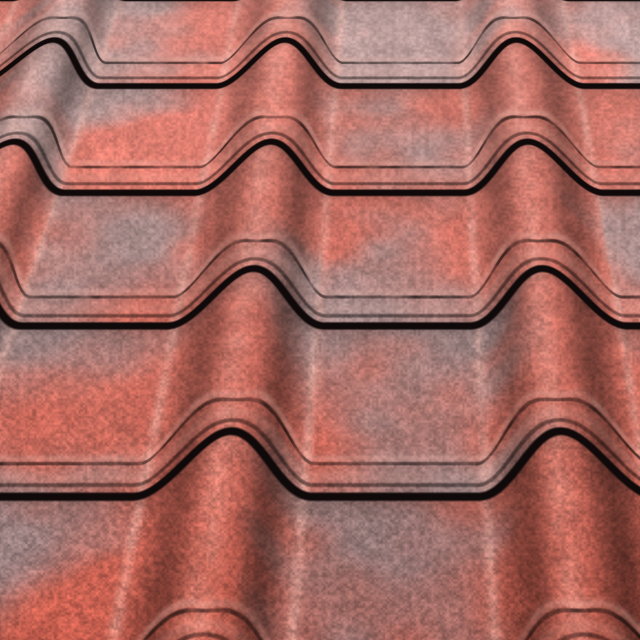
Give the GLSL for this texture, as a WebGL 2 fragment shader.

```glsl
#version 300 es
precision highp float;
// Weathered red and grey pantile roof receding in perspective.

uniform vec2 u_resolution;
out vec4 fragColor;

const float PI = 3.14159265;
const vec2 VANISH = vec2(0.643, 1.380);   // x of vanishing point, its height above the canvas top
const float RIDGE_PITCH = 0.2505;         // ridge spacing per unit of depth scale
const float RIDGE_SHIFT = 0.137;
const float RIDGE_HALF = 0.26;            // half width of a ridge, in ridge spacings
const float RIDGE_HEIGHT = 0.0475;
const float FIRST_EDGE = 0.6603;          // inverse scale at the first tile edge
const float ROW_STEP = 0.0655;            // inverse scale lost per row

const vec3 RED_FAR = vec3(0.88, 0.52, 0.47);
const vec3 RED_NEAR = vec3(0.76, 0.36, 0.30);
const vec3 GREY_FAR = vec3(0.74, 0.62, 0.61);
const vec3 GREY_NEAR = vec3(0.57, 0.47, 0.47);
const vec3 EDGE_BLACK = vec3(0.06, 0.035, 0.035);
const vec3 GLINT = vec3(0.95, 0.74, 0.69);

float hash(vec2 p) {
    return fract(sin(dot(p, vec2(127.1, 311.7))) * 43758.5453);
}

float noise(vec2 p) {
    vec2 i = floor(p);
    vec2 f = fract(p);
    f = f * f * (3.0 - 2.0 * f);
    float low = mix(hash(i), hash(i + vec2(1.0, 0.0)), f.x);
    float high = mix(hash(i + vec2(0.0, 1.0)), hash(i + 1.0), f.x);
    return mix(low, high, f.y);
}

float fbm(vec2 p) {
    float sum = 0.0;
    float gain = 0.55;
    for (int i = 0; i < 3; i++) {
        sum += gain * noise(p);
        p = p * 2.1 + 17.3;
        gain *= 0.5;
    }
    return sum;
}

float bell(float x, float width) {
    return exp(-x * x / (width * width));
}

float stroke(float distance, float inner, float outer) {
    return 1.0 - smoothstep(inner, outer, abs(distance));
}

// Height of the tile profile (x) and its slope (y) across one ridge.
vec2 ridgeProfile(float x) {
    float angle = PI * clamp(x / RIDGE_HALF, -1.0, 1.0);
    return vec2(0.5 + 0.5 * cos(angle), -0.5 * PI / RIDGE_HALF * sin(angle));
}

float edgeScale(float row) {
    return 1.0 / (FIRST_EDGE - ROW_STEP * row);
}

// Amount of grey weathering, from 0 to 1.
float weathering(vec2 roof, vec2 tile) {
    float drift = cos(2.0 * PI * (roof.x - 0.45) / 1.25);
    float blotch = fbm(roof * vec2(1.7, 1.5) + tile.y * vec2(5.7, 3.1));
    float tone = 0.18 * (hash(tile + 4.0) - 0.5);
    return smoothstep(0.36, 0.74, 0.07 + 0.19 * drift + 0.92 * blotch + tone);
}

// Side shadows, crest light and pan borders of a ridge.
vec3 shadeRidge(vec3 color, float x, float nearness, float wear) {
    float side = bell(abs(x) - 0.13, 0.065);
    float strength = mix(0.30, 0.40, step(0.0, x)) * mix(0.75, 1.2, nearness);
    color *= 1.0 - side * strength;
    color = mix(color, GLINT, bell(x + 0.02, 0.045) * 0.22 * wear);
    return mix(color, GLINT, bell(abs(x) - 0.235, 0.018) * 0.36 * wear);
}

// Pressed steps and the dark overlap at the front of each row.
vec3 drawEdges(vec3 color, float front, float nearest, float wear) {
    color = mix(color, GLINT, bell(front - 0.0285, 0.0028) * 0.26 * wear);
    color *= 1.0 - 0.45 * wear * stroke(front - 0.0245, 0.0004, 0.0022);
    color = mix(color, GLINT, bell(front - 0.0145, 0.0045) * 0.16);
    color *= 1.0 - 0.42 * stroke(front - 0.0085, 0.0004, 0.0025);
    color *= 1.0 - 0.22 * exp(-max(-nearest, 0.0) / 0.010) * step(nearest, 0.0);
    return mix(color, EDGE_BLACK, stroke(nearest, 0.0018, 0.0042));
}

void main() {
    vec2 uv = gl_FragCoord.xy / u_resolution;
    float nearness = 1.0 - uv.y;

    // Roof coordinates: ridges at whole x, tile edges at whole y.
    float depth = nearness + VANISH.y;
    float across = ((uv.x - VANISH.x) / depth + RIDGE_SHIFT) / RIDGE_PITCH;
    float x = across - floor(across + 0.5);
    vec2 profile = ridgeProfile(x);
    float scale = depth / (1.0 - RIDGE_HEIGHT * profile.x);
    float row = (FIRST_EDGE - 1.0 / scale) / ROW_STEP;
    vec2 roof = vec2(across, row);
    vec2 tile = floor(vec2(across - 0.235, row));

    // Distances to the edges, corrected for the slope of the ridge.
    float tilt = length(vec2(1.0, RIDGE_HEIGHT / RIDGE_PITCH * profile.y));
    float front = (edgeScale(tile.y + 1.0) / scale - 1.0) / tilt;
    float nearest = (edgeScale(floor(row + 0.5)) / scale - 1.0) / tilt;

    // Pigment, relief and grain.
    vec3 red = mix(RED_FAR, RED_NEAR, nearness);
    vec3 grey = mix(GREY_FAR, GREY_NEAR, nearness);
    vec3 color = mix(red, grey, weathering(roof, tile));
    color *= 0.96 + 0.08 * hash(tile);
    float wear = 0.55 + 0.9 * noise(uv * vec2(60.0, 45.0));
    color = shadeRidge(color, x, nearness, wear);
    float grain = noise(uv * 150.0) + noise(uv * 290.0 + 31.0) - 1.0;
    color *= 1.0 + grain * mix(0.13, 0.24, nearness);
    color *= 0.95 + 0.10 * noise(uv * 38.0);
    fragColor = vec4(drawEdges(color, front, nearest, wear), 1.0);
}
```
